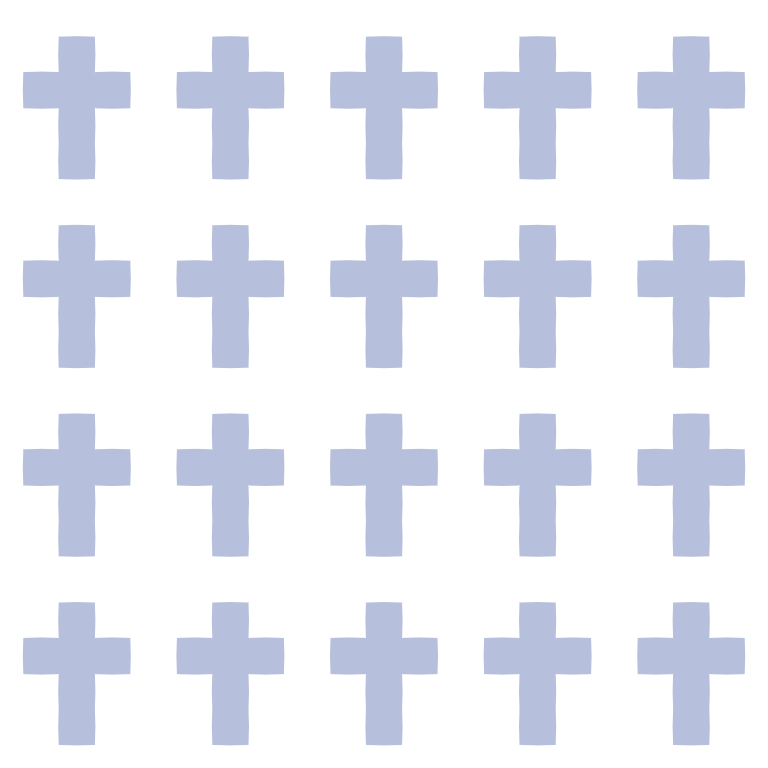
Give the GLSL for this pattern, as a Shadertoy shader.

```glsl
// Five columns and four rows of flat pale-blue Latin crosses on white.
// Each cross is a union of slightly bulging squares, three wide and four tall,
// evaluated as a distance in a repeated cell and smoothed over one pixel.

const vec3 PAPER = vec3(1.0);
const vec3 BLUE = vec3(0.714, 0.749, 0.857);

const vec2 CELL = vec2(0.2, 0.2456);         // spacing of the crosses
const vec2 FIRST_CENTER = vec2(0.1, 0.1458); // crossing point, lower left cross
const float BLOCK_STEP = 0.0461;             // spacing of squares in a cross
const float BLOCK_HALF = 0.0242;             // half width at the middle of a side
const float BULGE = 0.028;                   // slope of each side to its corners

// Square whose sides peak gently at their middle.
float bulgingSquare(vec2 p, float halfSize, float slope) {
    vec2 a = abs(p);
    return max(a.x + slope * a.y, a.y + slope * a.x) - halfSize;
}

// Row of squares along an axis, from index first to index last.
float blockBar(vec2 p, vec2 axis, int first, int last) {
    float d = 1e3;
    for (int i = first; i <= last; i++) {
        vec2 center = axis * float(i) * BLOCK_STEP;
        d = min(d, bulgingSquare(p - center, BLOCK_HALF, BULGE));
    }
    return d;
}

// Cross with its origin at the crossing square.
float latinCross(vec2 p) {
    float arms = blockBar(p, vec2(1.0, 0.0), -1, 1);
    float post = blockBar(p, vec2(0.0, 1.0), -2, 1);
    return min(arms, post);
}

// Coordinates relative to the nearest cell center.
vec2 repeatCell(vec2 p, vec2 cell) {
    return (fract(p / cell + 0.5) - 0.5) * cell;
}

void mainImage(out vec4 fragColor, in vec2 fragCoord) {
    vec2 uv = fragCoord / iResolution.y;
    float pixel = 1.0 / iResolution.y;

    float d = latinCross(repeatCell(uv - FIRST_CENTER, CELL));
    float coverage = clamp(0.5 - d / pixel, 0.0, 1.0);

    fragColor = vec4(mix(PAPER, BLUE, coverage), 1.0);
}
```
